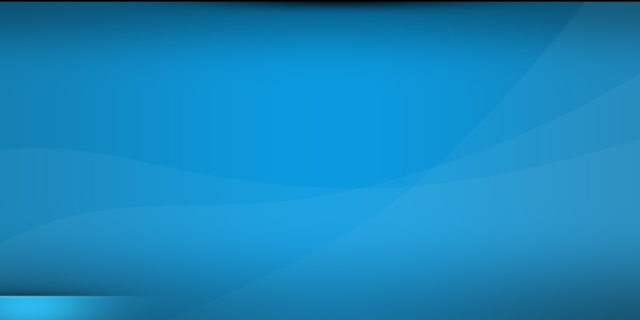
Write a WebGL 1 fragment shader that draws this background.

```glsl
precision highp float;
// Blue backdrop with translucent crossing waves, shaded rims and a glowing corner tab.
uniform vec2 u_resolution;

#define CENTER_BLUE vec3(0.045, 0.605, 0.875)
#define SIDE_BLUE vec3(0.08, 0.50, 0.70)
#define TAB_CYAN vec3(0.18, 0.76, 0.98)
#define VEIL_TINT vec3(0.65, 0.85, 0.95)
#define VEIL_ALPHA 0.065
#define TOP_SHADE 0.36
#define BOTTOM_SHADE 0.40
#define TAB_HEIGHT 0.073
#define TAB_WIDTH 0.25

// Cubic through two knots, each holding (x, height, slope).
float hermite(float x, vec3 a, vec3 b) {
  float span = b.x - a.x;
  float t = clamp((x - a.x) / span, 0.0, 1.0);
  float s = 1.0 - t;
  return s * s * ((1.0 + 2.0 * t) * a.y + t * span * a.z)
       + t * t * ((1.0 + 2.0 * s) * b.y - s * span * b.z);
}

float wave(float x, vec3 a, vec3 b, vec3 c, vec3 d) {
  if (x < b.x) return hermite(x, a, b);
  if (x < c.x) return hermite(x, b, c);
  return hermite(x, c, d);
}

float gentleWave(float x) {
  return wave(x, vec3(0.0, 0.531, 0.25), vec3(0.26, 0.479, -0.44),
              vec3(0.56, 0.411, 0.0), vec3(1.0, 0.565, 0.6));
}

float risingWave(float x) {
  return wave(x, vec3(0.0, 0.237, 1.1), vec3(0.27, 0.357, 0.0),
              vec3(0.56, 0.411, 0.48), vec3(1.0, 0.771, 1.2));
}

float steepSweep(float x) {
  vec3 middle = vec3(0.586, 0.328, 1.4);
  return x < middle.x ? hermite(x, vec3(0.26, -0.008, 1.0), middle)
                      : hermite(x, middle, vec3(0.925, 1.02, 2.5));
}

// Coverage below a height, smoothed over about one pixel.
float below(float y, float edge) {
  float pixel = 1.0 / u_resolution.y;
  return 1.0 - smoothstep(-pixel, pixel, y - edge);
}

vec3 backdrop(vec2 p) {
  float side = smoothstep(0.0, 1.0, abs(p.x - 0.51) * 1.7);
  vec3 color = mix(CENTER_BLUE, SIDE_BLUE, side);
  float top = smoothstep(0.68, 1.0, p.y);
  float bottom = 1.0 - smoothstep(-0.06, 0.32, p.y);
  color *= 1.0 - TOP_SHADE * top * top;
  return color * (1.0 - BOTTOM_SHADE * bottom * (0.8 + 0.4 * side));
}

vec3 addVeils(vec3 color, vec2 p) {
  float alpha = VEIL_ALPHA * (0.45 + 0.55 * smoothstep(0.0, 0.4, p.y));
  color = mix(color, VEIL_TINT, alpha * below(p.y, gentleWave(p.x)));
  color = mix(color, VEIL_TINT, alpha * below(p.y, risingWave(p.x)));
  return mix(color, VEIL_TINT, alpha * below(p.y, steepSweep(p.x)));
}

vec3 addTopRim(vec3 color, vec2 p) {
  vec2 q = vec2((p.x - 0.53) / 0.22, (1.0 - p.y) / 0.026);
  color *= 1.0 - 0.75 * exp(-dot(q, q));
  return color * below(p.y, 0.995);
}

vec3 addCornerTab(vec3 color, vec2 p) {
  float fade = 1.0 - smoothstep(0.0, TAB_WIDTH, p.x);
  float tab = below(p.y, TAB_HEIGHT);
  // Dark shadow resting on the tab.
  float lift = max(p.y - TAB_HEIGHT, 0.0);
  color *= 1.0 - 0.5 * fade * (1.0 - tab) * exp(-lift / 0.016);
  // Cyan glow, strongest near the left edge.
  vec2 q = (p - vec2(0.045, 0.045)) / vec2(0.115, 0.10);
  color = mix(color, TAB_CYAN, 0.92 * tab * exp(-dot(q, q)));
  // Thin bright lip.
  float lip = exp(-pow((p.y - TAB_HEIGHT) / 0.0035, 2.0));
  return mix(color, vec3(0.35, 0.85, 0.98), 0.65 * lip * fade);
}

void main() {
  vec2 p = gl_FragCoord.xy / u_resolution;
  vec3 color = backdrop(p);
  color = addVeils(color, p);
  color = addTopRim(color, p);
  color = addCornerTab(color, p);
  gl_FragColor = vec4(color, 1.0);
}
```
